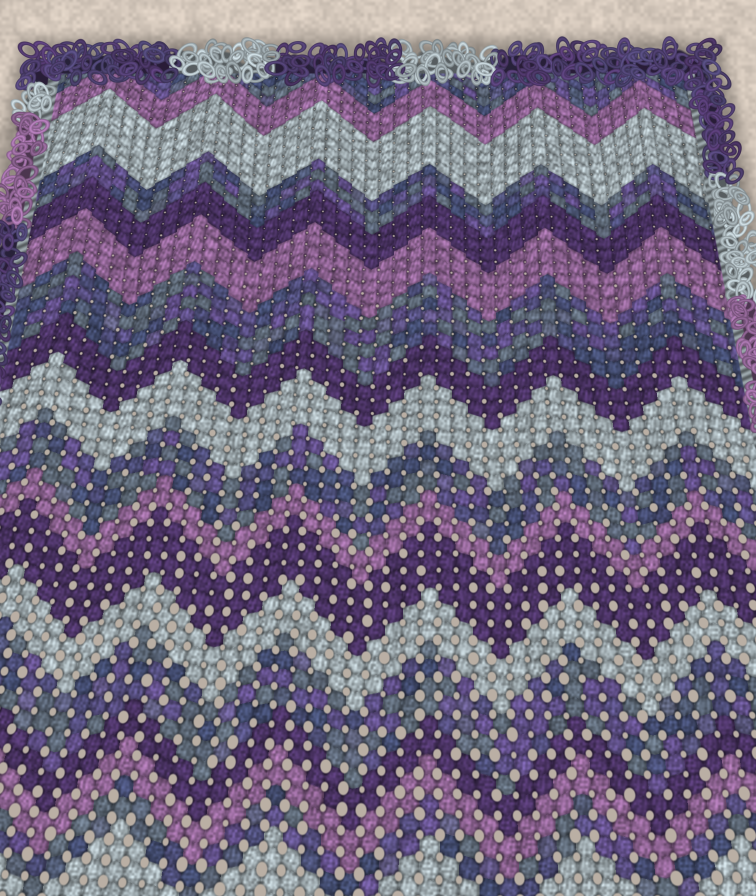
A Shadertoy shader for this pattern:

```glsl
// Crocheted ripple blanket with a loopy fringe, lying on a pale carpet.
// The plane is foreshortened with a log row scale; each repeat is a stepped
// zigzag of stitch clusters, coloured by row bands and pierced by small gaps.

const float CENTER_X = 0.479;            // x of the middle peak
const float REPEAT_FAR = 0.112;          // repeat width at the top
const float REPEAT_GROWTH = 0.066;       // widening towards the bottom
const float CLUSTERS = 8.0;              // clusters per repeat
const float ROW_SCALE = 60.6;
const float ROW_DEPTH = 2.01;
const float TOP_EDGE = 0.083;
const float SIDE_SLOPE = 0.19;
const float FRINGE_WIDTH = 0.031;
const float LOOP_CELL = 0.015;

const vec3 CARPET = vec3(0.85, 0.80, 0.75);
const vec3 MAUVE = vec3(0.60, 0.42, 0.62);
const vec3 GREY = vec3(0.68, 0.73, 0.75);
const vec3 PLUM = vec3(0.32, 0.22, 0.43);
const vec3 BLUE = vec3(0.28, 0.32, 0.47);
const vec3 VIOLET = vec3(0.42, 0.34, 0.59);
const vec3 SLATE = vec3(0.40, 0.45, 0.51);

// Last row of each band, and its yarn: 0 variegated, 1 mauve, 2 grey, 3 plum
const int BANDS = 18;
const float BAND_END[17] = float[](10., 13., 19., 22., 25., 29., 34., 37., 41.,
                                   45., 47., 51., 54., 58., 60., 62., 64.);
const int BAND_YARN[18] = int[](0, 1, 2, 0, 3, 1, 0, 3, 2, 0, 1, 3, 2, 0, 3, 1, 0, 2);

float hash(vec2 p) { return fract(sin(dot(p, vec2(127.1, 311.7))) * 43758.5453); }

float noise(vec2 p) {
    vec2 i = floor(p), f = fract(p);
    f = f * f * (3.0 - 2.0 * f);
    return mix(mix(hash(i), hash(i + vec2(1, 0)), f.x),
               mix(hash(i + vec2(0, 1)), hash(i + vec2(1, 1)), f.x), f.y);
}

vec3 variegated(vec2 id) {
    float n = mix(noise(id * 0.55), hash(id), 0.45);
    vec3 c = mix(BLUE, VIOLET, smoothstep(0.35, 0.7, n));
    return mix(c, SLATE, smoothstep(0.5, 0.8, hash(id + 17.0)));
}

vec3 yarn(int kind, vec2 id) {
    return kind == 0 ? variegated(id) : kind == 1 ? MAUVE : kind == 2 ? GREY : PLUM;
}

// Signed distances inside the left, right and top edges; p.y runs downwards
vec3 edges(vec2 p) {
    float flare = SIDE_SLOPE * (p.y - 0.117);
    return vec3(p.x - 0.0495 + flare, 0.781 + flare - p.x, p.y - TOP_EDGE);
}

float inside(vec2 p) { vec3 e = edges(p); return min(min(e.x, e.y), e.z); }

vec3 fringeColor(vec2 p) {
    vec3 e = edges(p);
    vec3 deep = mix(PLUM, BLUE, 0.5 * hash(floor(p * 90.0)));
    if (e.z < min(e.x, e.y)) {
        bool pale = abs(mod(p.x - 0.13, 0.245) - 0.1225) < 0.055 && p.x > 0.15 && p.x < 0.62;
        return pale ? GREY : deep;
    }
    if (e.x < e.y) return p.y < 0.10 ? deep : p.y < 0.13 ? GREY : p.y < 0.25 ? MAUVE : deep;
    return p.y < 0.20 ? deep : p.y < 0.33 ? GREY : MAUVE;
}

vec3 blanket(vec2 p) {
    // Row and column coordinates on the foreshortened plane
    vec2 q = p + 0.004 * (vec2(noise(p * 14.0), noise(p * 14.0 + 40.0)) - 0.5);
    float u = (q.x - CENTER_X) / (REPEAT_FAR + REPEAT_GROWTH * p.y);
    float v = ROW_SCALE * log(1.0 + ROW_DEPTH * (q.y + 0.06 * max(CENTER_X - p.x, 0.0)));
    float zigzag = CLUSTERS * abs(fract(u + 0.5) - 0.5);
    float stairs = floor(zigzag + 0.5);
    float row = v - mix(stairs, zigzag, mix(0.85, 0.25, smoothstep(0.1, 0.6, p.y)));
    float column = floor(u * CLUSTERS + 0.5);
    vec2 f = vec2(u * CLUSTERS - column, fract(row) - 0.5);
    vec2 id = vec2(column, floor(row));

    vec3 col = yarn(BAND_YARN[0], id);
    for (int i = 1; i < BANDS; i++)
        col = mix(col, yarn(BAND_YARN[i], id), smoothstep(-0.06, 0.06, row - BAND_END[i - 1]));

    // Fanned strands, seams between clusters and yarn fuzz
    float strands = 0.5 + 0.5 * cos(18.85 * (f.x * (1.1 - 0.5 * f.y) + 0.25 * f.y));
    float seams = smoothstep(0.55, 0.2, abs(f.x)) * smoothstep(0.55, 0.2, abs(f.y));
    col *= 0.66 + 0.14 * strands + 0.26 * seams;
    col *= 0.76 + 0.42 * noise(p * 330.0) + 0.10 * (hash(id + 5.0) - 0.5);

    // Gaps through to the carpet, opening towards the viewer
    vec2 knot = vec2(floor(u * CLUSTERS) + 0.5, floor(v + 0.5));
    vec2 g = vec2(u * CLUSTERS, v) - knot;
    float radius = mix(0.05, 0.25, smoothstep(0.18, 0.75, p.y)) * (0.55 + 0.65 * hash(knot));
    float gap = length(g * vec2(1.0, 0.85));
    col *= 1.0 - 0.3 * smoothstep(radius + 0.16, radius, gap);
    return mix(col, CARPET * 0.86, smoothstep(radius + 0.05, radius - 0.05, gap));
}

vec3 scene(vec2 p) {
    float d = inside(p);
    vec3 col = CARPET * (0.88 + 0.12 * noise(p * 240.0) + 0.08 * noise(p * 60.0));
    col *= 1.0 - 0.3 * smoothstep(-0.055, -0.025, d);
    col = mix(col, fringeColor(p) * 0.5, smoothstep(-0.002, 0.002, d + 0.012 + 0.016 * noise(p * 70.0)));
    if (d > -0.002) {
        vec3 e = edges(p);
        float trim = smoothstep(0.012, 0.010, min(e.x, e.y));
        vec3 braid = GREY * (0.7 + 0.2 * sin(p.y * 700.0 + p.x * 300.0));
        col = mix(col, mix(blanket(p), braid, trim), smoothstep(-0.002, 0.0, d));
    }
    // Curled fringe loops on two jittered grids
    if (abs(d + 0.012) < 0.045)
        for (int k = 0; k < 18; k++) {
            vec2 cell = floor(p / LOOP_CELL) + vec2(k % 3, (k / 3) % 3) - 1.0;
            vec2 seed = cell + float(k / 9) * 57.0;
            vec2 c = (cell + vec2(hash(seed), hash(seed + 9.0))) * LOOP_CELL;
            float dc = inside(c);
            if (dc < -FRINGE_WIDTH || dc > 0.004) continue;
            float a = 6.283 * hash(seed + 3.0);
            vec2 q = mat2(cos(a), sin(a), -sin(a), cos(a)) * (p - c) * vec2(1.0, 1.6);
            float ring = abs(length(q) - 0.007 - 0.004 * hash(seed + 21.0));
            vec3 loopCol = fringeColor(c) * (1.1 - 130.0 * ring) * (0.85 + 0.3 * hash(seed + 31.0));
            col = mix(col, loopCol, smoothstep(0.0034, 0.0020, ring));
        }
    return col;
}

void mainImage(out vec4 fragColor, in vec2 fragCoord) {
    vec3 sum = vec3(0.0);
    for (int s = 0; s < 4; s++) {
        vec2 p = (fragCoord + 0.5 * vec2(s % 2, s / 2) - 0.25) / iResolution.y;
        sum += scene(vec2(p.x, 1.0 - p.y));
    }
    fragColor = vec4(sum / 4.0, 1.0);
}
```
